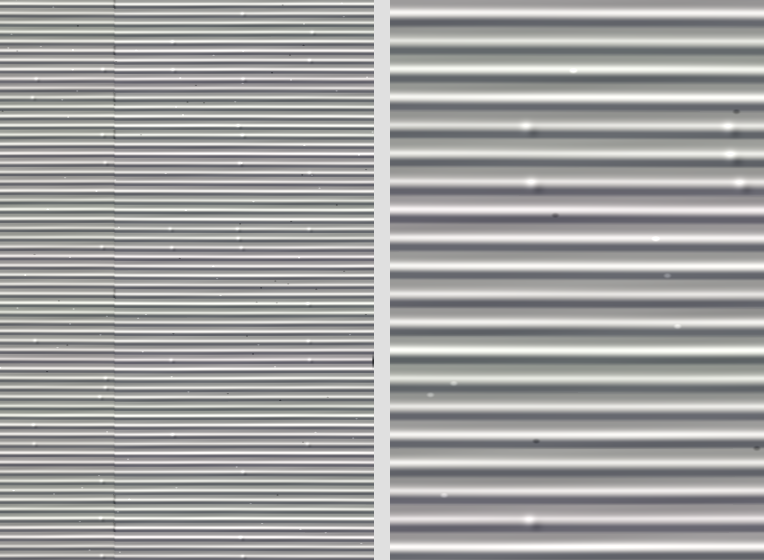
Left: the whole. Right: its middle third, enlarged.
A Shadertoy shader for this texture:

```glsl
// Corrugated metal cladding: sixty horizontal ridges, each a glint on the crest,
// a dark valley under it and a grey shelf rising to the next. Two sheets meet at
// a faint seam; hashes vary ridges, layered sines streak them, cells add specks.

#define RIDGES 59.86
#define FIRST_CREST 0.0065
#define SEAM_X 0.306
#define GLINT_WIDTH 0.115
#define GLINT_GAIN 0.23
#define STREAK_GAIN 0.024
#define SPECK_GAIN 0.16
#define FIXING_GAIN 0.15
#define SHADOW_COLOR vec3(0.385, 0.393, 0.418)
#define SHELF_COLOR vec3(0.590, 0.590, 0.583)
#define METAL_COLOR vec3(0.715, 0.710, 0.697)

float hash(vec2 p) {
    vec3 q = fract(vec3(p.xyx) * 0.1031);
    q += dot(q, q.yzx + 33.33);
    return fract((q.x + q.y) * q.z);
}

// Bell curve with a peak of one at zero
float bell(float d, float width) {
    return exp(-d * d / (width * width));
}

// Cellular noise: distance to the closest point, with that cell's hash
vec2 cellular(vec2 p) {
    vec2 cell = floor(p), best = vec2(9.0, 0.0);
    for (int j = -1; j <= 1; j++)
    for (int i = -1; i <= 1; i++) {
        vec2 id = cell + vec2(i, j);
        vec2 point = id + vec2(hash(id), hash(id + 71.3));
        float d = length(p - point);
        if (d < best.x) best = vec2(d, hash(id + 19.7));
    }
    return best;
}

// Long horizontal streaks
float streaks(vec2 p, float ridge) {
    float sum = 0.0, gain = 0.5;
    for (int i = 0; i < 4; i++) {
        float n = float(i);
        sum += gain * sin(p.x * (5.0 + 9.0 * n) + p.y * (190.0 + 130.0 * n)
                          + 6.283 * hash(vec2(ridge, n)));
        gain *= 0.7;
    }
    return sum;
}

// Small fixings in evenly spaced columns, present on a few crests only
float fixings(vec2 p, float ridge, float offset) {
    float spacing = 0.184;
    float column = floor((p.x + 0.03) / spacing);
    float jitter = 0.016 * (hash(vec2(ridge, column + 5.0)) - 0.5);
    float center = 0.122 + (column - 0.17) * spacing + jitter;
    float present = step(0.84, hash(vec2(ridge + 31.0, column)));
    return present * bell(p.x - center, 0.005) * bell(offset - 0.05, 0.2);
}

void mainImage(out vec4 fragColor, in vec2 fragCoord) {
    vec2 uv = fragCoord / iResolution.xy;
    vec2 p = vec2(uv.x, 1.0 - uv.y);
    float aspect = iResolution.y / iResolution.x;
    float pixel = 1.0 / iResolution.x;

    // Ridge index and offset from its crest, positive below it
    float sheet = smoothstep(-pixel, pixel, p.x - SEAM_X);
    float sag = 0.02 * sin(p.x * 5.0 + p.y * 9.0) + 0.06 * (sheet - 0.5);
    float row = (p.y - FIRST_CREST) * RIDGES - sag;
    float ridge = floor(row + 0.5);
    float offset = row - ridge;
    float phase = fract(row);
    float valley = floor(row);
    float vary = hash(vec2(ridge, 3.0 + 0.0)) - 0.5;
    float depth = hash(vec2(valley, 8.0)) - 0.5;

    // Corrugation: quick fall below the crest, dark valley, shelf, then rise
    float fall = 1.0 - smoothstep(0.09, 0.32 + 0.05 * depth, phase);
    float shelf = smoothstep(0.40, 0.58 + 0.08 * depth, phase);
    float rise = smoothstep(0.66, 0.92, phase);
    vec3 color = mix(SHADOW_COLOR, SHELF_COLOR, shelf * (1.0 - 0.15 * depth));
    color = mix(color, METAL_COLOR, max(fall, rise));

    // Crest glint, wider or duller from ridge to ridge and on the left sheet
    float glint = bell(offset, GLINT_WIDTH * (1.0 + 0.4 * vary));
    color += GLINT_GAIN * (1.0 + 0.5 * vary) * mix(0.85, 1.03, sheet) * glint;

    // Uneven tone: slight violet to green drift between ridges, and streaks
    float drift = sin(p.y * 37.0) + 0.6 * sin(p.y * 102.0 + 2.0);
    color += vec3(-0.003, 0.006, -0.004) * drift;
    color += STREAK_GAIN * streaks(p, ridge);
    color += (1.0 - sheet) * vec3(0.004, 0.004, -0.004);

    // Pale fixings, each with a faint shadow beside it
    color += FIXING_GAIN * fixings(p, ridge, offset);
    color -= 0.5 * FIXING_GAIN * fixings(p - vec2(0.006, 0.0), ridge, offset - 0.18);

    // Sparse light and dark specks, stretched along the ridges
    vec2 speck = cellular(p * vec2(24.0, 36.0 * aspect));
    float speck_mask = 1.0 - smoothstep(0.02, 0.11, speck.x);
    color += SPECK_GAIN * speck_mask * (step(0.95, speck.y) - step(speck.y, 0.03));

    // Sheet seam with stains, and a dark notch on the right edge
    float stain = 0.025 + 0.11 * step(0.82, hash(vec2(ridge, 44.0)));
    color -= stain * bell(p.x - SEAM_X, 0.0035);
    float notch = smoothstep(0.993, 0.998, p.x) * bell(p.y - 0.645, 0.009);
    color = mix(color, SHADOW_COLOR * 0.4, notch);

    fragColor = vec4(clamp(color, 0.0, 1.0), 1.0);
}
```
